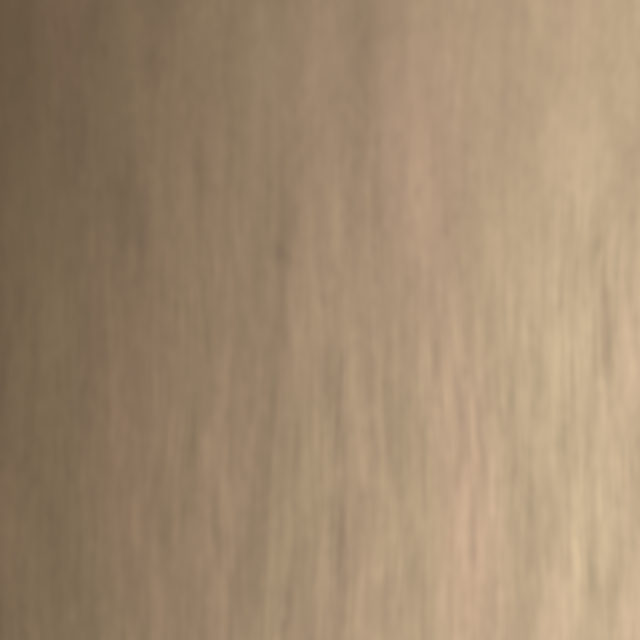
Give the GLSL for this texture, as a Shadertoy shader.

```glsl
#define SHADE_COLOR vec3(0.440, 0.367, 0.285)
#define LIT_COLOR vec3(0.800, 0.700, 0.580)
#define STREAK_SCALE vec2(78.0, 8.0)
#define BAND_SCALE vec2(20.0, 3.6)
#define MOTTLE_SCALE vec2(85.0, 50.0)
#define STREAK_DEPTH 0.040
#define BAND_DEPTH 0.032
#define MOTTLE_DEPTH 0.018
#define TINT_DEPTH 0.011
#define SEAM_DEPTH 0.075
#define ARCH_DEPTH 0.014

vec3 hash3(vec2 cell) {
    vec3 p = fract(cell.xyx * vec3(0.1031, 0.1030, 0.0973));
    p += dot(p, p.yxz + 33.33);
    return fract((p.xxy + p.yzz) * p.zyx);
}

// Cellular noise: soft round spots of random sign, one per cell
float spotNoise(vec2 p) {
    vec2 cell = floor(p);
    float sum = 0.0;
    for (int y = -1; y <= 1; y++) {
        for (int x = -1; x <= 1; x++) {
            vec2 neighbor = cell + vec2(x, y);
            vec3 rnd = hash3(neighbor);
            vec2 d = neighbor + rnd.xy - p;
            float falloff = max(0.0, 1.0 - dot(d, d));
            sum += (rnd.z * 2.0 - 1.0) * falloff * falloff;
        }
    }
    return sum;
}

// Slight sideways drift of the fibres
float fibreDrift(vec2 uv) {
    return 0.004 * sin(uv.y * 7.0 + uv.x * 5.0)
         + 0.0015 * sin(uv.y * 19.0 - uv.x * 11.0 + 1.3);
}

// Side lighting, strongest at the right and dimmer toward the top
float lighting(vec2 uv) {
    vec2 fromGlow = (uv - vec2(1.0, 0.42)) * vec2(3.0, 2.2);
    float glow = exp(-dot(fromGlow, fromGlow));
    float bulge = sin(3.14159 * uv.x * uv.x);
    return 0.02 + 0.88 * uv.x + 0.18 * (0.5 - uv.y) + 0.08 * glow + 0.08 * bulge;
}

// Dark broken line along the heart of the board
float heartSeam(vec2 uv) {
    float center = 0.437 + 0.007 * sin(uv.y * 13.0) + 0.03 * (uv.y - 0.5);
    float width = 0.011 + 0.004 * sin(uv.y * 31.0);
    float d = (uv.x - center) / width;
    float span = smoothstep(0.22, 0.42, uv.y) * (1.0 - smoothstep(0.60, 0.80, uv.y));
    float breaks = 0.55 + 0.6 * spotNoise(uv * vec2(14.0, 18.0));
    vec2 knot = (uv - vec2(0.438, 0.607)) / vec2(0.016, 0.020);
    return exp(-d * d) * span * breaks + 0.9 * exp(-dot(knot, knot));
}

// Faint pointed growth rings around the heart
float growthArches(vec2 uv) {
    float side = uv.x - 0.435;
    float rings = sin(90.0 * sqrt(side * side + 0.0003) + 12.0 * uv.y);
    return rings * exp(-side * side * 60.0) * (1.0 - 0.6 * uv.y);
}

void mainImage(out vec4 fragColor, in vec2 fragCoord) {
    vec2 uv = fragCoord / iResolution.xy;
    vec2 fibre = uv + vec2(fibreDrift(uv), 0.0);

    // Grain fades into a smoother patch near the top
    float patchiness = 0.85 + 0.4 * spotNoise(uv * vec2(5.0, 4.0) + 3.7);
    float grainFade = mix(1.1, 0.35, smoothstep(0.35, 0.85, uv.y)) * patchiness;
    float streaks = spotNoise(fibre * STREAK_SCALE)
                  + 0.6 * spotNoise(fibre * STREAK_SCALE * vec2(1.6, 2.2) + 19.0);
    float bands = spotNoise(fibre * BAND_SCALE + 41.0)
                + 0.6 * spotNoise(fibre * BAND_SCALE * vec2(1.8, 2.7) + 57.0);
    float mottle = spotNoise(fibre * MOTTLE_SCALE + 73.0);

    float relief = STREAK_DEPTH * grainFade * streaks
                 + BAND_DEPTH * bands
                 + MOTTLE_DEPTH * mottle
                 + ARCH_DEPTH * growthArches(fibre)
                 - SEAM_DEPTH * heartSeam(uv);

    // Pinkish and olive stains follow the grain
    float tint = spotNoise(fibre * vec2(13.0, 3.0) + 97.0);
    vec3 stain = 1.0 + TINT_DEPTH * tint * vec3(0.7, -0.6, 0.6);

    vec3 wood = mix(SHADE_COLOR, LIT_COLOR, lighting(uv));
    fragColor = vec4(clamp(wood * stain * (1.0 + relief), 0.0, 1.0), 1.0);
}
```
